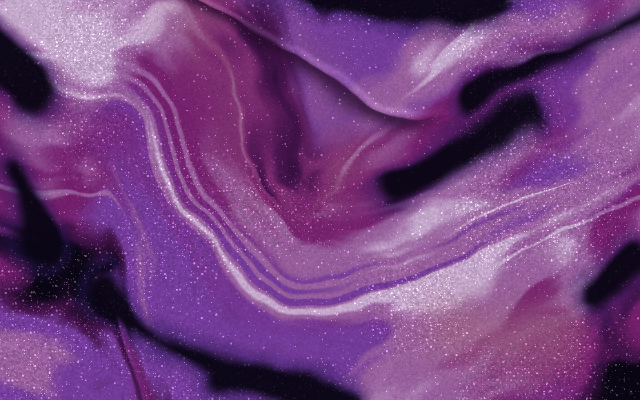
A WebGL 2 fragment shader for this texture:

```glsl
#version 300 es
precision highp float;
// Poured violet paint: noise is stretched along a curved stream, so that it
// forms bands, veins and a striped ribbon. Dark pools, soft lights and a
// folded crease lie over it, and fine glitter is scattered on top.

uniform vec2 u_resolution;
out vec4 fragColor;

const vec3 INK = vec3(0.035, 0.020, 0.075);
const vec3 INDIGO = vec3(0.16, 0.09, 0.34);
const vec3 PLUM = vec3(0.25, 0.07, 0.28);
const vec3 MAGENTA = vec3(0.45, 0.12, 0.42);
const vec3 VIOLET = vec3(0.45, 0.23, 0.60);
const vec3 MAUVE = vec3(0.59, 0.37, 0.61);
const vec3 PALE = vec3(0.77, 0.66, 0.80);
const vec3 ROSE_TAN = vec3(0.61, 0.39, 0.49);
const vec3 SPARK = vec3(0.90, 0.80, 0.88);

const float WARP = 0.20;          // bending of all shapes
const float CONTRAST = 2.3;       // spread of the paint tones
const float RIBBON_WIDTH = 0.055;
const float RIBBON_STRIPES = 75.0;
const float GRAIN = 0.075;
const float GLITTER_CELLS = 110.0; // cells per canvas height

// Strokes as start and end, in canvas heights
const int POOL_COUNT = 8;
const vec4 POOLS[POOL_COUNT] = vec4[](
  vec4(0.76, 1.03, 1.20, 1.00), vec4(1.16, 0.75, 1.62, 0.94),
  vec4(0.96, 0.55, 1.32, 0.70), vec4(-0.02, 0.92, 0.08, 0.77),
  vec4(-0.02, 0.60, 0.05, 0.45), vec4(0.27, 0.31, 0.60, 0.09),
  vec4(0.58, 0.09, 0.82, -0.01), vec4(1.49, 0.25, 1.62, 0.32));
const float POOL_RADII[POOL_COUNT] = float[](
  0.085, 0.030, 0.034, 0.060, 0.045, 0.030, 0.045, 0.036);
const int LIGHT_COUNT = 5;
const vec4 LIGHTS[LIGHT_COUNT] = vec4[](
  vec4(0.10, 0.96, 0.27, 0.80), vec4(1.02, 0.85, 1.40, 0.94),
  vec4(0.95, 0.40, 1.30, 0.68), vec4(0.98, 0.27, 1.20, 0.35),
  vec4(1.42, 0.40, 1.46, 0.24));

float hash(vec2 p) {
  vec3 a = fract(vec3(p.xyx) * 0.1031);
  a += dot(a, a.yzx + 33.33);
  return fract((a.x + a.y) * a.z);
}

float noise(vec2 p) {
  vec2 i = floor(p), f = fract(p);
  f = f * f * f * (f * (f * 6.0 - 15.0) + 10.0);
  return mix(mix(hash(i), hash(i + vec2(1, 0)), f.x),
             mix(hash(i + vec2(0, 1)), hash(i + vec2(1, 1)), f.x), f.y);
}

float fbm(vec2 p) {
  float sum = 0.0, weight = 1.0, total = 0.0;
  for (int i = 0; i < 4; i++) {
    sum += weight * noise(p);
    total += weight;
    weight *= 0.4;
    p = mat2(0.8, 0.6, -0.6, 0.8) * p * 2.1 + 17.3;
  }
  return sum / total;
}

float softRamp(float x) { return 0.5 * (x + sqrt(x * x + 0.01)); }
float bell(float x) { return exp(-x * x); }

float capsule(vec2 p, vec4 ends) {
  vec2 a = p - ends.xy, b = ends.zw - ends.xy;
  return length(a - b * clamp(dot(a, b) / dot(b, b), 0.0, 1.0));
}

// Height of the main stream: steep on the left, gently rising on the right
float streamHeight(float x) {
  return 0.76 - 0.5 * smoothstep(0.30, 0.78, x)
       + 0.33 * softRamp(x - 0.75) + 0.25 * softRamp(0.30 - x);
}

// Bright flecks of two sizes
float glitter(vec2 p, float density) {
  float sum = 0.0;
  for (int i = 0; i < 2; i++) {
    vec2 g = p * GLITTER_CELLS * (1.0 + float(i)) + 31.0 * float(i);
    vec2 cell = floor(g);
    vec2 jitter = 0.3 + 0.4 * vec2(hash(cell + 5.1), hash(cell + 9.7));
    float size = 0.16 + 0.16 * hash(cell + 2.3);
    float dotMask = 1.0 - smoothstep(size * 0.4, size + 0.15, length(g - cell - jitter));
    sum += dotMask * step(hash(cell), density) * (0.25 + 0.75 * hash(cell + 3.9));
  }
  return sum;
}

void main() {
  vec2 p = gl_FragCoord.xy / u_resolution.y;
  vec2 q = p + WARP * (vec2(fbm(p * 2.3 + 4.0), fbm(p * 2.3 + 19.0)) - 0.5);

  // Coordinates across and along the stream
  float slope = (streamHeight(q.x + 0.01) - streamHeight(q.x - 0.01)) / 0.02;
  float across = (q.y - streamHeight(q.x)) / sqrt(1.0 + slope * slope);
  float along = q.x - 0.4 * across;
  vec2 flow = vec2(along * 1.7, across * 5.0);

  // Broad bands, blotches and thin veins
  float fold = fbm(flow * 0.6 + 7.0);
  float band = fbm(flow + 2.5 * fold);
  float blotch = fbm(q * 3.0 + 3.0 * fold + 50.0);
  float tone = 0.47 + CONTRAST * (0.55 * band + 0.45 * blotch - 0.5);
  float contour = abs(noise(flow * vec2(0.8, 1.2) + 2.0 * fold + 30.0) - 0.55);
  float vein = (1.0 - smoothstep(0.0, 0.06, contour)) * smoothstep(0.4, 0.75, noise(q * 3.0 + 40.0));
  tone += 0.28 * vein;

  // Soft lights and the striped ribbon
  for (int i = 0; i < LIGHT_COUNT; i++) tone += 0.30 * bell(capsule(q, LIGHTS[i]) / 0.06);
  float reach = smoothstep(0.25, 0.5, q.x) * (1.0 - 0.6 * smoothstep(1.0, 1.5, q.x));
  float ribbon = bell(across / RIBBON_WIDTH) * reach;
  float stripes = noise(vec2(along * 2.0, across * RIBBON_STRIPES));
  tone = mix(tone, 0.15 + 0.75 * stripes, 0.75 * ribbon);
  tone += 0.5 * reach * bell((across + 0.035) / 0.014);

  // Paint colours from dark to light
  float hue = smoothstep(0.38, 0.62, fbm(flow * 0.8 + 90.0) + 0.12 * ribbon);
  vec3 color = mix(INK, PLUM, smoothstep(0.0, 0.20, tone));
  color = mix(color, mix(MAGENTA, VIOLET, hue), smoothstep(0.18, 0.40, tone));
  color = mix(color, MAUVE, smoothstep(0.55, 0.78, tone));
  color = mix(color, PALE, smoothstep(0.82, 1.10, tone));
  float warm = bell(capsule(q, vec4(0.58, 0.90, 0.76, 0.60)) / 0.12)
             + bell(capsule(q, vec4(1.10, 0.20, 1.40, 0.15)) / 0.09);
  color = mix(color, ROSE_TAN, 0.55 * min(warm, 1.0) * smoothstep(0.2, 0.6, tone));

  // Folded crease: a dark line with a shadow below it
  float crease = q.y - 0.70 - 0.72 * softRamp(0.87 - q.x);
  float creaseFade = 1.0 - smoothstep(0.95, 1.12, q.x);
  float shadow = smoothstep(-0.07, 0.0, crease) * (1.0 - smoothstep(0.0, 0.008, crease));
  color = mix(color, PLUM * 0.6, 0.75 * shadow * shadow * creaseFade);
  color += 0.10 * bell((crease - 0.016) / 0.010) * creaseFade;

  // Dark pools with an indigo rim
  float pool = 1.0;
  for (int i = 0; i < POOL_COUNT; i++) pool = min(pool, capsule(q, POOLS[i]) - POOL_RADII[i]);
  pool += 0.12 * (band - 0.5);
  float dark = 1.0 - smoothstep(-0.015, 0.022, pool);
  color = mix(color, INDIGO, 0.5 * (1.0 - smoothstep(0.0, 0.06, pool)));
  color = mix(color, INK, 0.95 * dark);

  // Grain and glitter
  float dust = smoothstep(0.30, 0.70, noise(q * 4.0 + 70.0));
  color *= 1.0 + GRAIN * 2.0 * (noise(p * 300.0) - 0.5) * (1.0 + dust);
  color += SPARK * 0.42 * glitter(p, 0.03 + 0.13 * dust) * (1.0 - 0.8 * dark);
  fragColor = vec4(clamp(color, 0.0, 1.0), 1.0);
}
```
